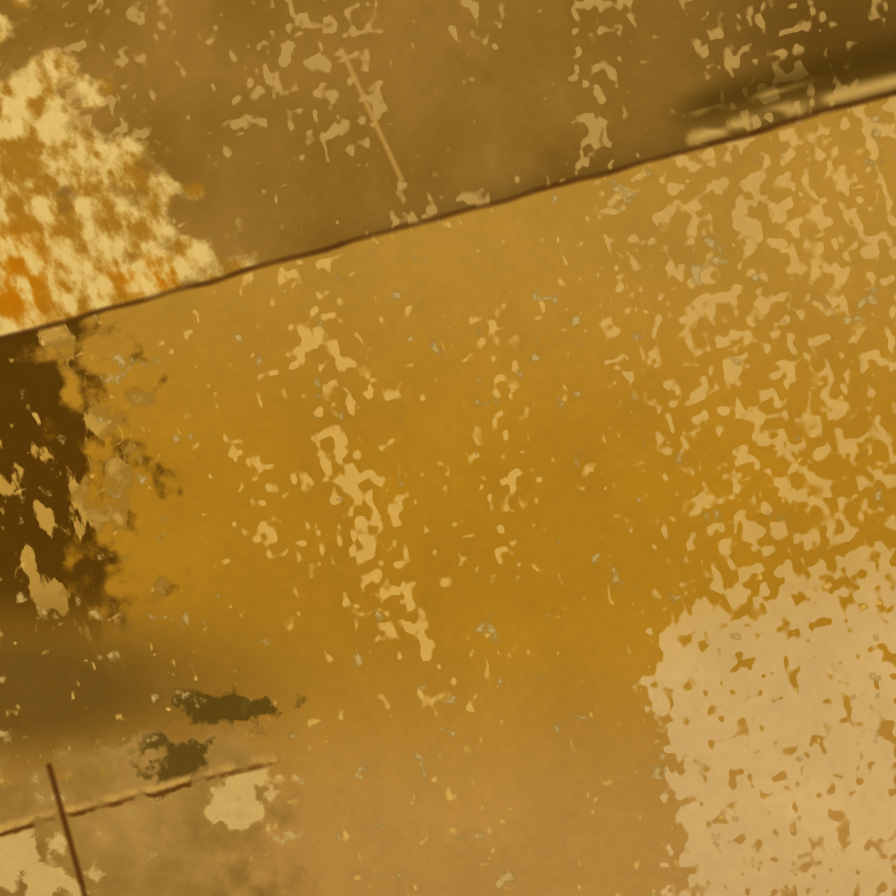
Write a three.js fragment shader that draws this texture.

```glsl
// Weathered ochre metal: a slanted seam divides a scuffed brown plate from a
// golden one. Density fields set the threshold of a warped noise, giving
// chipped flecks, rust stains and a worn pale corner.
varying vec2 vUv;

float hash(vec2 p) {
  return fract(sin(dot(p, vec2(127.1, 311.7))) * 43758.5453);
}

float noise(vec2 p) {
  vec2 i = floor(p), f = fract(p);
  f = f * f * (3.0 - 2.0 * f);
  return mix(mix(hash(i), hash(i + vec2(1, 0)), f.x),
             mix(hash(i + vec2(0, 1)), hash(i + 1.0), f.x), f.y);
}

float fbm(vec2 p) {
  float sum = 0.0, amp = 0.52;
  for (int i = 0; i < 5; i++) {
    sum += amp * noise(p);
    p = mat2(1.6, 1.2, -1.2, 1.6) * p + 7.3;
    amp *= 0.5;
  }
  return sum;
}

float segment(vec2 p, vec2 a, vec2 b) {
  vec2 d = b - a;
  return length(p - a - d * clamp(dot(p - a, d) / dot(d, d), 0.0, 1.0));
}

// Soft elliptical spot, 1 at its centre
float spot(vec2 p, vec2 centre, vec2 radius) {
  vec2 q = (p - centre) / radius;
  return exp(-dot(q, q));
}

float line(float d, float width) {
  return 1.0 - smoothstep(0.0, width, abs(d));
}

// Chipped paint: coverage grows with density from 0 to 1
float flecks(vec2 p, float density) {
  vec2 q = p + 0.006 * vec2(noise(p * 70.0), noise(p * 70.0 + 31.0));
  q = vec2(q.x + 0.3 * q.y, q.y * 0.8 - 0.3 * q.x);
  float n = 0.7 * noise(q * 98.0) + 0.3 * noise(q * 170.0 + 9.0);
  float limit = 0.92 - 0.68 * density;
  return smoothstep(limit - 0.05, limit + 0.11, n);
}

vec3 upperPlate(vec2 p, float above, float cloud) {
  vec3 col = mix(vec3(0.49, 0.34, 0.10), vec3(0.64, 0.47, 0.19), cloud);
  col = mix(col, vec3(0.34, 0.23, 0.06), 0.75 * spot(p, vec2(0.98, 0.96), vec2(0.22, 0.1)));
  col *= 1.0 - 0.22 * exp(-above * 45.0) * smoothstep(0.3, 0.55, p.x);
  // Scuffs gathered in clumps
  float clump = smoothstep(0.4, 0.75, noise(p * vec2(15.0, 8.0) + 3.0));
  col = mix(col, vec3(0.77, 0.61, 0.32), 0.75 * flecks(p + 4.0, 0.14 + 0.36 * clump));
  float scratch = segment(p, vec2(0.387, 0.932), vec2(0.448, 0.80));
  col = mix(col, vec3(0.75, 0.57, 0.27), 0.8 * line(scratch, 0.005));
  // Shadowed groove and bright lip at the right
  float right = smoothstep(0.73, 0.79, p.x);
  col = mix(col, vec3(0.27, 0.19, 0.03), 0.65 * right * line(above - 0.045, 0.035));
  float lip = line(above - 0.013, 0.015) + line(above - 0.038, 0.007) * smoothstep(0.95, 0.8, p.x);
  col = mix(col, vec3(0.76, 0.60, 0.30), right * lip * smoothstep(0.2, 0.7, noise(p * 45.0)));
  // Pale yellow corrosion over orange rust
  float reach = 0.27 - 0.95 * (p.y - 0.70) - p.x;
  float worn = smoothstep(-0.02, 0.07, reach + 0.4 * (fbm(p * 28.0) - 0.5));
  float grain = fbm(vec2(p.x + 0.3 * p.y, p.y * 0.7) * 65.0 + 12.0);
  vec3 crust = mix(vec3(0.66, 0.45, 0.11), vec3(0.91, 0.77, 0.44), smoothstep(0.3, 0.65, grain));
  col = mix(col, crust, 0.9 * worn);
  float rust = spot(p, vec2(0.01, 0.68), vec2(0.05, 0.06)) + spot(p, vec2(0.165, 0.69), vec2(0.04, 0.022));
  return mix(col, vec3(0.75, 0.44, 0.02), min(rust, 1.0) * smoothstep(0.75, 0.4, grain));
}

vec3 lowerPlate(vec2 p, float cloud) {
  vec3 col = mix(vec3(0.70, 0.51, 0.23), vec3(0.69, 0.48, 0.10), smoothstep(0.05, 0.35, p.y));
  col = mix(col, vec3(0.70, 0.51, 0.18), smoothstep(0.45, 0.75, p.y)) * (0.95 + 0.1 * cloud);
  // Dark stain at the left, flaked with tan
  float ragged = fbm(p * 38.0) - 0.5;
  float stain = smoothstep(0.04, -0.04, p.x - 0.145 + 0.15 * (p.y - 0.3) + 0.25 * ragged);
  col = mix(col, vec3(0.31, 0.19, 0.02), 0.9 * stain * smoothstep(0.25, 0.35, p.y));
  float flake = fbm(vec2(p.x * 46.0 + p.y * 9.0, p.y * 24.0) + 5.0);
  flake += 0.12 * spot(p, vec2(0.1, 0.46), vec2(0.035, 0.15));
  col = mix(col, vec3(0.74, 0.56, 0.23), stain * smoothstep(0.57, 0.66, flake));
  // Smoky band beneath the stain
  float smoke = spot(p, vec2(0.0, 0.23), vec2(0.25, 0.08));
  col = mix(col, vec3(0.43, 0.30, 0.09), min(1.2 * smoke, 0.95));
  // Columns of chips drifting down the middle
  float streak = exp(-segment(p, vec2(0.34, 0.69), vec2(0.42, 0.33)) * 28.0);
  streak += 0.35 * spot(p, vec2(0.4, 0.48), vec2(0.07, 0.15));
  streak += 0.9 * exp(-segment(p, vec2(0.55, 0.64), vec2(0.57, 0.38)) * 45.0);
  streak += 0.8 * exp(-segment(p, vec2(0.27, 0.51), vec2(0.305, 0.39)) * 60.0);
  streak += 0.75 * exp(-segment(p, vec2(0.44, 0.34), vec2(0.51, 0.22)) * 55.0);
  col = mix(col, vec3(0.84, 0.66, 0.31), 0.9 * flecks(p, 0.13 + 0.48 * min(streak, 1.0)));
  // Worn right side, merging into a bare pale corner
  float edge = p.x - mix(0.745, 0.62, smoothstep(0.0, 0.8, p.y)) + 0.06 * ragged;
  float bare = smoothstep(0.38, 0.23, p.y - 0.25 * (p.x - 0.75));
  float wear = smoothstep(-0.03, mix(0.14, 0.04, bare), edge) * mix(0.54, 1.0, bare);
  vec3 pale = mix(vec3(0.81, 0.64, 0.33), vec3(0.82, 0.67, 0.42), bare);
  return mix(col, pale * (0.96 + 0.08 * cloud), 0.9 * flecks(p + 2.0, wear));
}

// Small broken tile at the lower left
vec3 tile(vec2 p, vec3 col, float cloud) {
  float ragged = fbm(p * 45.0 + 8.0) - 0.5;
  float mask = smoothstep(0.01, -0.01, p.y - 0.135 - 0.2 * p.x - 0.08 * ragged);
  mask *= smoothstep(0.36, 0.22, p.x + 0.25 * ragged);
  col = mix(col, mix(vec3(0.50, 0.36, 0.13), vec3(0.73, 0.56, 0.28), cloud + 0.6 * ragged), 0.85 * mask);
  float chip = spot(p, vec2(0.27, 0.21), vec2(0.06, 0.017)) + spot(p, vec2(0.205, 0.15), vec2(0.035, 0.03));
  col = mix(col, vec3(0.34, 0.25, 0.06), 0.85 * smoothstep(0.35, 0.6, chip + 1.6 * ragged));
  float scar = spot(p, vec2(0.27, 0.11), vec2(0.04, 0.035)) + spot(p, vec2(0.02, 0.03), vec2(0.06, 0.05));
  col = mix(col, vec3(0.82, 0.67, 0.38), 0.85 * smoothstep(0.4, 0.65, scar + 1.8 * ragged));
  float joint = p.y - 0.07 - 0.26 * p.x + 0.01 * ragged;
  float span = smoothstep(0.32, 0.27, p.x) * smoothstep(-0.25, 0.1, ragged);
  col = mix(col, vec3(0.76, 0.58, 0.27), span * line(joint - 0.007, 0.008));
  col = mix(col, vec3(0.40, 0.23, 0.06), span * line(joint, 0.005));
  return mix(col, vec3(0.33, 0.18, 0.04), 0.9 * line(segment(p, vec2(0.055, 0.145), vec2(0.095, 0.0)), 0.006));
}

void main() {
  float cloud = fbm(vUv * 11.0);
  float above = vUv.y - 0.622 - 0.274 * vUv.x + 0.004 * (noise(vUv * 25.0) - 0.5);
  vec3 col = tile(vUv, lowerPlate(vUv, cloud), cloud);
  col = mix(col, upperPlate(vUv, max(above, 0.0), cloud), smoothstep(-0.002, 0.002, above));
  col = mix(col, vec3(0.33, 0.19, 0.05), (0.55 + 0.4 * noise(vUv * 40.0)) * line(above, 0.006));
  gl_FragColor = vec4(col * (0.97 + 0.06 * fbm(vUv * 110.0)), 1.0);
}
```
